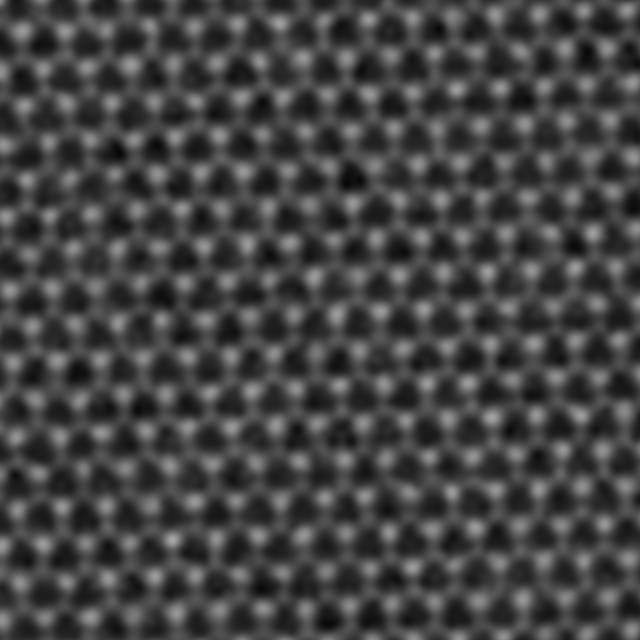
A three.js fragment shader for this pattern:

```glsl
varying vec2 vUv;

const float TAU = 6.2831853;

vec3 hash3(vec2 cell) {
  vec3 k = vec3(dot(cell, vec2(127.1, 311.7)),
                dot(cell, vec2(269.5, 183.3)),
                dot(cell, vec2(419.2, 371.9)));
  return fract(sin(k) * 43758.545);
}

// Cellular noise: soft blobs of random sign around one jittered point per cell
float blobNoise(vec2 p) {
  vec2 cell = floor(p);
  float sum = 0.0;
  for (int y = -1; y <= 1; y++) {
    for (int x = -1; x <= 1; x++) {
      vec2 neighbour = cell + vec2(x, y);
      vec3 h = hash3(neighbour);
      vec2 d = p - neighbour - h.xy;
      sum += (2.0 * h.z - 1.0) * exp(-5.0 * dot(d, d));
    }
  }
  return sum;
}

// Coordinates of p in the basis of two lattice vectors
vec2 toLattice(vec2 p, vec2 a, vec2 b) {
  return vec2(p.x * b.y - p.y * b.x, a.x * p.y - a.y * p.x) / (a.x * b.y - a.y * b.x);
}

// Honeycomb of bright sites, faint sites and dark hollows from plane waves
float honeycomb(vec2 st) {
  vec3 inner = vec3(st, -st.x - st.y);
  vec3 outer = inner - inner.yzx;
  float sites = dot(cos(TAU * (inner + 1.0 / 12.0)), vec3(1.0));
  float sharpening = dot(cos(TAU * outer), vec3(1.0));
  return 0.087 * sites + 0.023 * sharpening;
}

void main() {
  // Slight drift of the lattice
  vec2 drift = vec2(blobNoise(vUv * 17.0 + 31.0), blobNoise(vUv * 17.0 + 73.0));
  vec2 p = vUv - vec2(0.4896, 0.5651) + 0.0042 * drift;

  vec2 st = toLattice(p, vec2(0.0677, 0.0026), vec2(0.0363, -0.0558));

  // Uneven contrast, then fine and broad mottling
  float contrast = 1.0 + 0.18 * blobNoise(vUv * 22.0 + 11.0);
  float grey = 0.268 + contrast * honeycomb(st);
  grey += 0.065 * blobNoise(vUv * 46.0) + 0.03 * blobNoise(vUv * 13.0 + 57.0);

  gl_FragColor = vec4(vec3(clamp(grey, 0.03, 0.75)), 1.0);
}
```
